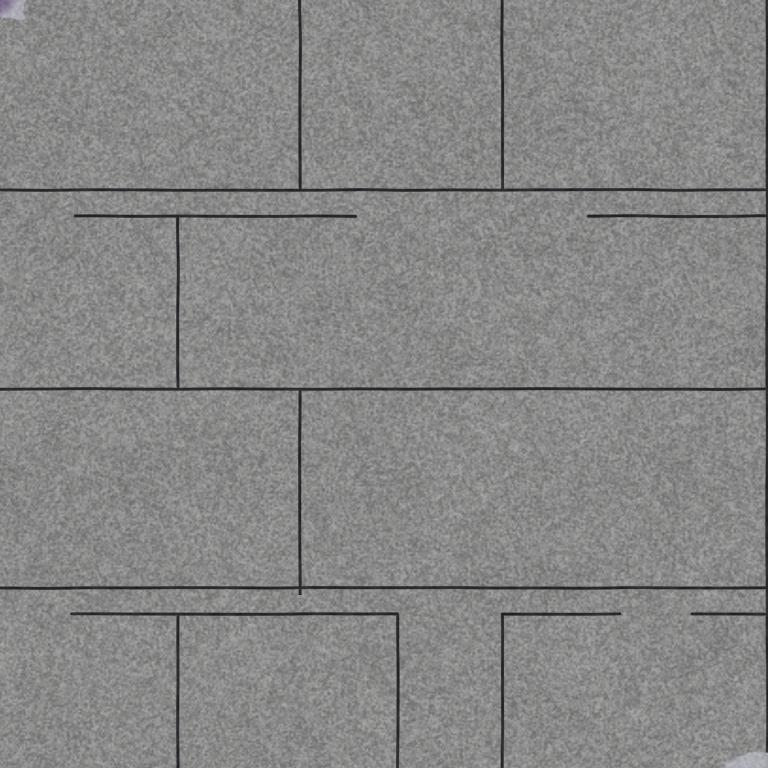
Reproduce this texture procedurally as a three.js fragment shader.

```glsl
// Grey stone wall: four courses with thin dark joints, broken ledge lines and fine grain.
varying vec2 vUv;

#define STONE vec3(0.537, 0.537, 0.535)
#define INK vec3(0.12, 0.125, 0.135)
#define CHIP vec3(0.70, 0.70, 0.74)
#define TOP_JOINT 0.7526
#define COURSE 0.2591
#define LEDGE_DROP 0.0340
#define COLUMNS vec4(0.2318, 0.3906, 0.5182, 0.6540)
#define LINE_HALF 0.0019
#define LINE_SOFT 0.0010
#define GRAIN_SCALE 250.0
#define GRAIN_AMOUNT 0.125
#define WOBBLE 0.0012

float hash(vec2 p) {
  vec3 q = fract(vec3(p.xyx) * 0.1031);
  q += dot(q, q.yzx + 33.33);
  return fract((q.x + q.y) * q.z);
}

float noise(vec2 p) {
  vec2 i = floor(p), f = fract(p);
  f = f * f * (3.0 - 2.0 * f);
  return mix(mix(hash(i), hash(i + vec2(1.0, 0.0)), f.x),
             mix(hash(i + vec2(0.0, 1.0)), hash(i + 1.0), f.x), f.y);
}

// Distance to a level stroke at height y, from a to b
float stroke(vec2 p, float y, float a, float b) {
  return length(vec2(max(max(a - p.x, p.x - b), 0.0), p.y - y));
}

// Distance to the nearest upright whose column is switched on
float uprights(float x, vec4 on) {
  vec4 d = abs(x - COLUMNS) + 1.0 - on;
  return min(min(d.x, d.y), min(d.z, d.w));
}

float joints(vec2 p) {
  float d = abs(p.x - 0.9990);
  for (int i = 0; i < 3; i++) d = min(d, abs(p.y - TOP_JOINT + COURSE * float(i)));

  // Broken ledge lines below the first and third joints
  float upper = TOP_JOINT - LEDGE_DROP;
  float lower = upper - 2.0 * COURSE;
  d = min(d, min(stroke(p, upper, 0.098, 0.463), stroke(p, upper, 0.766, 1.0)));
  d = min(d, min(stroke(p, lower, 0.093, 0.518), stroke(p, lower, 0.654, 0.807)));
  d = min(d, stroke(p, lower, 0.901, 1.0));

  // Uprights of each course, with one running slightly past its joint
  float row = floor((TOP_JOINT - p.y) / COURSE) + 1.0;
  float depth = TOP_JOINT - COURSE * (row - 1.0) - p.y;
  float belowLedge = step(LEDGE_DROP, depth);
  vec4 on = vec4(0.0, 1.0, 0.0, 1.0);
  if (row > 2.5) on = vec4(1.0, 0.0, 1.0, 1.0) * belowLedge + vec4(0.0, step(depth, 0.009), 0.0, 0.0);
  else if (row > 1.5) on = vec4(0.0, 1.0, 0.0, 0.0);
  else if (row > 0.5) on = vec4(1.0, 0.0, 0.0, 0.0) * belowLedge;
  return min(d, uprights(p.x, on));
}

// Sparse short scratches, one candidate per cell
float scratches(vec2 p) {
  vec2 g = p * 22.0, id = floor(g);
  vec2 f = fract(g) - 0.3 - 0.4 * vec2(hash(id + 3.1), hash(id + 7.7));
  f.x += f.y * (hash(id + 11.3) - 0.5);
  float mark = smoothstep(0.07, 0.01, abs(f.x)) * smoothstep(0.26, 0.12, abs(f.y));
  return mark * step(0.88, hash(id)) * (hash(id + 5.9) - 0.6);
}

// Fine grain over faint broad mottling
float grain(vec2 p) {
  vec2 slant = vec2(p.x + 0.45 * p.y, p.y - 0.45 * p.x);
  float g = noise(slant * GRAIN_SCALE + 40.0) - 0.5;
  g += 0.9 * (noise(p * GRAIN_SCALE * 1.63 + 90.0) - 0.5);
  g += 0.24 * (noise(p * 70.0 + 10.0) - 0.5);
  g += 0.16 * (noise(p * 13.0) - 0.5);
  return g * GRAIN_AMOUNT;
}

void main() {
  vec2 p = vUv;
  vec3 color = STONE + grain(p) + 0.06 * scratches(p);

  // Dark joints with a slightly uneven hand
  vec2 wobble = vec2(noise(p * 17.0 + 5.0), noise(p * 17.0 + 60.0)) - 0.5;
  float d = joints(p + wobble * WOBBLE);
  float ink = 1.0 - smoothstep(LINE_HALF - LINE_SOFT, LINE_HALF + LINE_SOFT, d);
  color = mix(color, INK, ink * (0.84 + 0.16 * noise(p * 90.0)));

  // Pale chips in two opposite corners
  float ragged = 0.006 * (noise(p * 120.0) - 0.5);
  vec2 corner = vec2(p.x, 1.0 - p.y);
  float chipA = max(corner.x - 0.032, corner.y - 0.025) + ragged;
  float chipB = (length(vec2(1.0 - p.x, p.y * 2.8)) - 0.058) * 0.5 + ragged;
  float chip = 1.0 - smoothstep(-0.002, 0.002, min(chipA, chipB));
  vec3 chipColor = mix(vec3(0.48, 0.42, 0.56), CHIP, smoothstep(0.008, 0.026, length(corner)));
  color = mix(color, chipColor + grain(p) * 0.5, chip * 0.85);

  gl_FragColor = vec4(color, 1.0);
}
```
